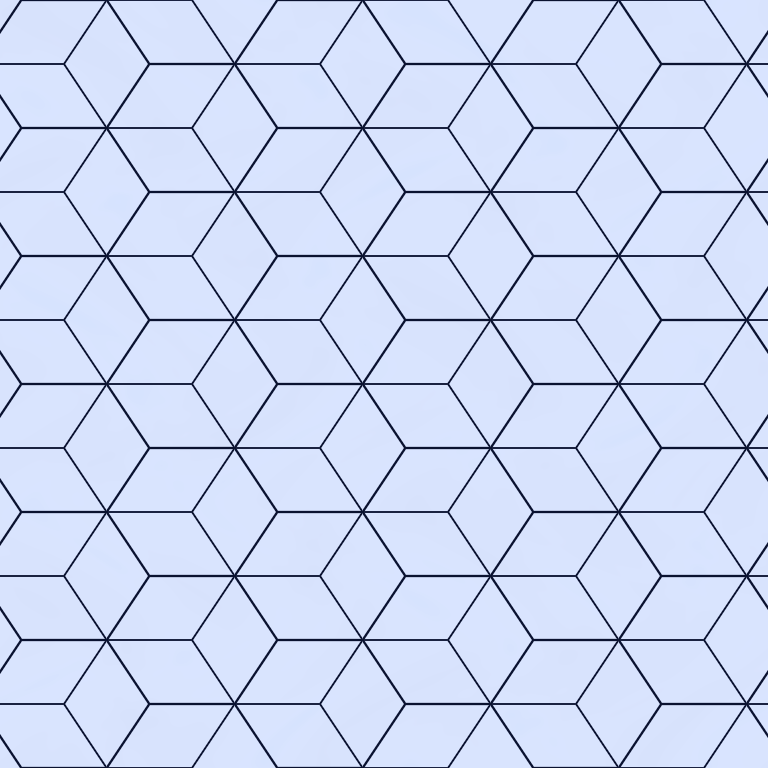
Reproduce this pattern procedurally as a WebGL 2 fragment shader.

```glsl
#version 300 es
precision highp float;
// Tumbling-block line tiling: thin navy rhombus outlines on pale blue.
// Six spokes leave every point of a centred lattice; their distance fields are
// joined into one line mask. Wrapped layered sines give the ground a faint mottle.

uniform vec2 u_resolution;
out vec4 fragColor;

const float TAU = 6.2831853;
const vec2 REPEATS = vec2(3.0, 6.0);        // cells across and down
const vec2 HUB_OFFSET = vec2(0.4167, 0.0);  // first hub, in cells
const float BOLD_WIDTH = 0.0030;            // line widths, in canvas units
const float FINE_WIDTH = 0.0024;
const float MOTTLE_AMOUNT = 0.008;
const float STAIN_AMOUNT = 0.018;
const vec3 GROUND = vec3(0.850, 0.893, 0.995);
const vec3 STAIN_TINT = vec3(1.0, 0.6, 0.25);
const vec3 INK = vec3(0.040, 0.070, 0.190);

// Distance to a spoke from the hub at zero to its tip
float spokeDistance(vec2 p, vec2 tip) {
    float along = clamp(dot(p, tip) / dot(tip, tip), 0.0, 1.0);
    return length(p - tip * along);
}

// Signed distance to the six spokes of the nearest hub on one sublattice
float hubLines(vec2 uv, vec2 offset) {
    vec2 p = (fract(uv * REPEATS - offset + 0.5) - 0.5) / REPEATS;
    p.y = abs(p.y);
    vec2 flat_tip = vec2(1.0 / 3.0, 0.0) / REPEATS;
    vec2 slant_tip = vec2(1.0 / 6.0, 0.5) / REPEATS;
    vec2 mirror = vec2(-1.0, 1.0);
    // Alternate spokes are slightly heavier
    float bold = min(spokeDistance(p, flat_tip * mirror), spokeDistance(p, slant_tip));
    float fine = min(spokeDistance(p, flat_tip), spokeDistance(p, slant_tip * mirror));
    return min(bold - 0.5 * BOLD_WIDTH, fine - 0.5 * FINE_WIDTH);
}

// Layered sines with whole frequencies, so the field wraps
float mottle(vec2 uv) {
    vec2 w = uv * TAU;
    w += 0.7 * sin(w.yx * vec2(3.0, 2.0) + vec2(1.3, 4.1));
    float sum = sin(2.0 * w.x + w.y + 0.8) * sin(3.0 * w.y - w.x + 2.0);
    sum += 0.5 * sin(5.0 * w.x - 3.0 * w.y + 1.7) * sin(4.0 * w.y + 2.0 * w.x);
    sum += 0.25 * sin(11.0 * w.x + 7.0 * w.y) * sin(9.0 * w.y - 8.0 * w.x + 3.0);
    return sum / 1.75;
}

void main() {
    vec2 uv = gl_FragCoord.xy / u_resolution;
    float pixel = 1.0 / min(u_resolution.x, u_resolution.y);

    // Ground with faint variation and a few soft stains
    float tone = mottle(uv);
    vec3 color = GROUND + MOTTLE_AMOUNT * tone;
    color -= STAIN_AMOUNT * STAIN_TINT * smoothstep(0.35, 0.9, tone);

    // Both sublattices joined into one smoothed line mask
    float d = min(hubLines(uv, HUB_OFFSET), hubLines(uv, HUB_OFFSET + 0.5));
    float ink = clamp(0.5 - d / pixel, 0.0, 1.0);
    fragColor = vec4(mix(color, INK, ink), 1.0);
}
```
